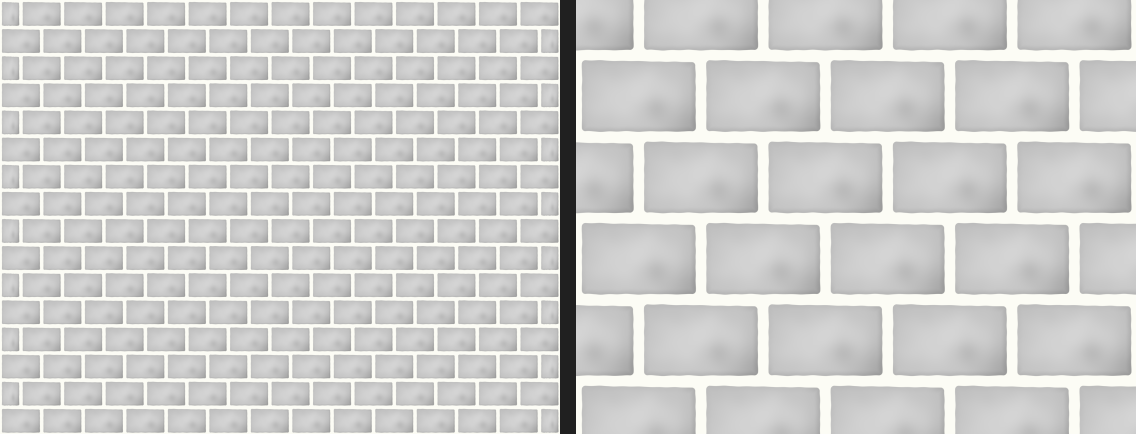
Left: the whole. Right: its middle third, enlarged.
Give the GLSL for this pattern, as a Shadertoy shader.

```glsl
const vec2 BRICK_COUNT = vec2(13.5, 16.0);
const vec3 MORTAR = vec3(0.99, 0.99, 0.96);

vec2 hashGradient(vec2 cell) {
    float angle = 6.2832 * fract(sin(dot(cell, vec2(127.1, 311.7))) * 4375.85);
    return vec2(cos(angle), sin(angle));
}

float gradientNoise(vec2 p) {
    vec2 i = floor(p), f = fract(p);
    vec2 w = f * f * f * (f * (f * 6.0 - 15.0) + 10.0);
    vec2 e = vec2(1.0, 0.0);
    float a = dot(hashGradient(i), f);
    float b = dot(hashGradient(i + e.xy), f - e.xy);
    float c = dot(hashGradient(i + e.yx), f - e.yx);
    float d = dot(hashGradient(i + e.xx), f - e.xx);
    return mix(mix(a, b, w.x), mix(c, d, w.x), w.y);
}

float roundedBox(vec2 p, vec2 halfSize, float radius) {
    vec2 q = abs(p) - halfSize + radius;
    return length(max(q, 0.0)) + min(max(q.x, q.y), 0.0) - radius;
}

float softSpot(vec2 p, vec2 center, vec2 radius) {
    vec2 d = (p - center) / radius;
    return exp(-dot(d, d));
}

// Cloudy glaze over the brick face, with face running from 0 to 1
float glazeTone(vec2 face) {
    float tone = 0.752;
    tone += 0.072 * softSpot(face, vec2(0.32, 0.42), vec2(0.30, 0.38));
    tone += 0.055 * softSpot(face, vec2(0.61, 0.68), vec2(0.20, 0.28));
    tone += 0.030 * softSpot(face, vec2(0.80, 0.45), vec2(0.13, 0.22));
    tone -= 0.045 * softSpot(face, vec2(0.65, 0.33), vec2(0.10, 0.15));
    tone -= 0.095 * softSpot(face, vec2(0.99, 0.05), vec2(0.20, 0.30));
    return tone + 0.018 * gradientNoise(face * vec2(5.0, 3.0) + 2.3);
}

void mainImage(out vec4 fragColor, in vec2 fragCoord) {
    vec2 grid = fragCoord / iResolution.xy * BRICK_COUNT;
    float pixel = BRICK_COUNT.y / iResolution.y;
    float cellAspect = iResolution.x / BRICK_COUNT.x * pixel;

    // Running bond: half bricks close the ends of each row
    float shift = 0.5 * mod(floor(grid.y), 2.0);
    float start = floor(grid.x + shift) - shift;
    float left = max(start, 0.0);
    float right = min(start + 1.0, BRICK_COUNT.x);
    vec2 local = vec2((grid.x - left) * cellAspect, fract(grid.y));

    // Brick bounds, measured in row heights
    vec2 low = vec2(0.073, 0.051);
    vec2 high = vec2((right - left) * cellAspect - 0.059, 0.915);
    vec2 face = (local - low) / (high - low);

    // Sloping top and slightly uneven edges
    vec2 p = local - 0.5 * (low + high);
    p.y += 0.025 * (face.x - 0.5) * smoothstep(0.4, 1.0, face.y);
    float edge = roundedBox(p, 0.5 * (high - low), 0.045);
    edge += 0.012 * gradientNoise(face * vec2(9.0, 6.0));

    // Worn rim, darkest along the bottom and right
    float rim = smoothstep(-0.08, 0.0, edge);
    float shade = 0.015 + 0.04 * max(smoothstep(0.2, 0.0, face.y), smoothstep(0.85, 1.0, face.x));
    vec3 brick = vec3(glazeTone(face) - rim * shade);

    float coverage = smoothstep(0.7 * pixel, -0.7 * pixel, edge);
    fragColor = vec4(mix(MORTAR, brick, coverage), 1.0);
}
```
